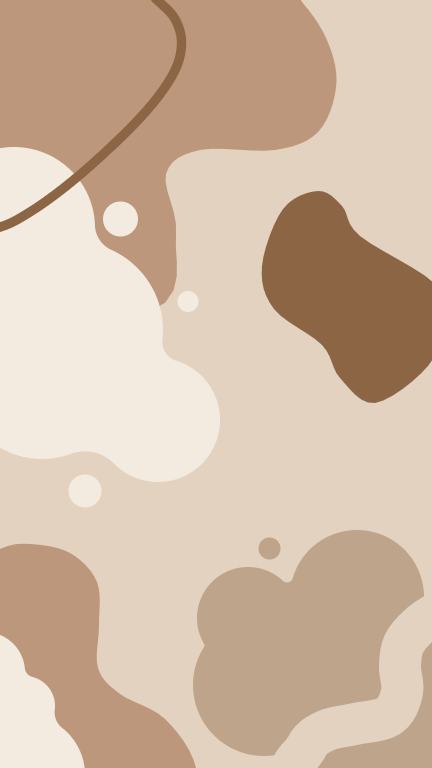
Give the GLSL for this background, as a WebGL 2 fragment shader.

```glsl
#version 300 es
precision highp float;
// Flat organic blobs, soft clouds, dots and flowing ribbons in warm earth tones.
uniform vec2 u_resolution;
out vec4 fragColor;

const vec2 GRID = vec2(432.0, 768.0); // design units across the canvas
const int KNOTS = 12;
const int STEPS = 6;

const vec3 SAND  = vec3(0.887, 0.823, 0.749);
const vec3 CLAY  = vec3(0.740, 0.591, 0.482);
const vec3 CREAM = vec3(0.952, 0.920, 0.878);
const vec3 TAUPE = vec3(0.745, 0.645, 0.543);
const vec3 COCOA = vec3(0.548, 0.396, 0.270);

float cross2(vec2 a, vec2 b) { return a.x * b.y - a.y * b.x; }

float disc(vec2 p, vec3 c) { return length(p - c.xy) - c.z; }

// Signed distance to the line a-b, negative on its inner side
float halfPlane(vec2 p, vec2 a, vec2 b) {
  return -cross2(normalize(b - a), p - a);
}

// Two discs joined by a concave fillet tangent to both
float lobes(vec2 p, vec3 a, vec3 b, float fillet) {
  float span = distance(a.xy, b.xy);
  vec2 u = (b.xy - a.xy) / span;
  float ra = a.z + fillet, rb = b.z + fillet;
  float x = (ra * ra - rb * rb + span * span) / (2.0 * span);
  float h = sqrt(max(ra * ra - x * x, 0.0));
  vec2 f = a.xy + u * x + vec2(-u.y, u.x) * h;
  float wedge = max(halfPlane(p, a.xy, b.xy),
                max(halfPlane(p, b.xy, f), halfPlane(p, f, a.xy)));
  float joint = max(wedge, fillet - distance(p, f));
  return min(joint, min(disc(p, a), disc(p, b)));
}

vec2 catmullRom(vec2 a, vec2 b, vec2 c, vec2 d, float t) {
  return b + 0.5 * t * (c - a + t * (2.0 * a - 5.0 * b + 4.0 * c - d
           + t * (3.0 * (b - c) + d - a)));
}

// Signed distance to a closed smooth loop through the knots
float loopShape(vec2 p, vec2 k[KNOTS]) {
  float nearest = 1e9, side = 1.0;
  vec2 a = k[0];
  for (int i = 0; i < KNOTS; i++) {
    vec2 k0 = k[(i + KNOTS - 1) % KNOTS], k1 = k[i];
    vec2 k2 = k[(i + 1) % KNOTS], k3 = k[(i + 2) % KNOTS];
    for (int j = 1; j <= STEPS; j++) {
      vec2 b = catmullRom(k0, k1, k2, k3, float(j) / float(STEPS));
      vec2 e = b - a, w = p - a;
      vec2 away = w - e * clamp(dot(w, e) / dot(e, e), 0.0, 1.0);
      nearest = min(nearest, dot(away, away));
      if ((a.y > p.y) != (b.y > p.y) && (cross2(e, w) > 0.0) == (e.y > 0.0)) side = -side;
      a = b;
    }
  }
  return side * sqrt(nearest);
}

// Blend a colour over the base with a one pixel soft edge
vec3 paint(vec3 base, vec3 ink, float d, float pixel) {
  return mix(base, ink, clamp(0.5 - d / pixel, 0.0, 1.0));
}

void main() {
  vec2 p = gl_FragCoord.xy / u_resolution * GRID;
  p.y = GRID.y - p.y; // measure downward from the top
  float px = GRID.x / u_resolution.x;
  vec3 col = SAND;

  // Clay shapes, upper and lower left
  float clayTop = loopShape(p, vec2[KNOTS](
    vec2(240, -60), vec2(302, 2), vec2(329, 45), vec2(336, 88), vec2(318, 132), vec2(275, 150),
    vec2(200, 150), vec2(166, 174), vec2(176, 235), vec2(150, 312), vec2(-60, 330), vec2(-60, -80)));
  float clayLow = loopShape(p, vec2[KNOTS](
    vec2(-40, 575), vec2(0, 549), vec2(30, 544), vec2(70, 553), vec2(97, 582), vec2(99, 625),
    vec2(98, 668), vec2(120, 694), vec2(165, 719), vec2(196, 768), vec2(190, 830), vec2(-60, 830)));
  col = paint(col, CLAY, min(clayTop, clayLow), px);

  // Cocoa pebble at the right
  float pebble = loopShape(p, vec2[KNOTS](
    vec2(318, 191), vec2(342, 206), vec2(360, 236), vec2(434, 283), vec2(444, 320), vec2(428, 366),
    vec2(375, 403), vec2(340, 378), vec2(322, 345), vec2(274, 309), vec2(262, 266), vec2(283, 209)));
  col = paint(col, COCOA, pebble, px);

  // Taupe cloud, its corner and dot, parted by a sand ribbon
  vec3 leftLobe = vec3(248, 618, 51);
  float taupe = min(lobes(p, vec3(357, 597, 67), leftLobe, 6.0),
                    lobes(p, leftLobe, vec3(264, 685, 71), 3.0));
  taupe = min(taupe, min(disc(p, vec3(400, 720, 95)), disc(p, vec3(269.5, 548.5, 11))));
  col = paint(col, TAUPE, taupe, px);
  float ribbon = loopShape(p, vec2[KNOTS](
    vec2(470, 603), vec2(432, 616), vec2(406, 640), vec2(400, 665), vec2(402, 692), vec2(389, 716),
    vec2(355, 724), vec2(325, 731), vec2(306, 748), vec2(297, 790), vec2(400, 900), vec2(600, 600)));
  col = paint(col, SAND, abs(ribbon) - 21.0, px);

  // Cream clouds and dots
  vec3 middle = vec3(75, 330, 88), lower = vec3(158, 420, 62), bump = vec3(25, 706, 30);
  float cream = min(lobes(p, middle, vec3(14, 228, 81), 28.0), lobes(p, lower, middle, 20.0));
  cream = min(cream, lobes(p, vec3(42, 375, 84), lower, 40.5));
  cream = min(cream, lobes(p, bump, vec3(-15, 672, 40), 10.0));
  cream = min(cream, lobes(p, vec3(25, 775, 60), bump, 20.0));
  cream = min(cream, min(disc(p, vec3(120.5, 219, 17.5)), disc(p, vec3(188, 301.5, 10.5))));
  cream = min(cream, disc(p, vec3(85, 491, 16.5)));
  col = paint(col, CREAM, cream, px);

  // Cocoa line sweeping over the upper left
  float sweep = loopShape(p, vec2[KNOTS](
    vec2(130, -24), vec2(156, -1), vec2(175, 19), vec2(181.5, 45), vec2(172, 76), vec2(140, 118),
    vec2(82, 173), vec2(30, 212), vec2(-10, 230), vec2(-80, 240), vec2(-200, 60), vec2(-40, -120)));
  fragColor = vec4(paint(col, COCOA, abs(sweep) - 4.7, px), 1.0);
}
```
